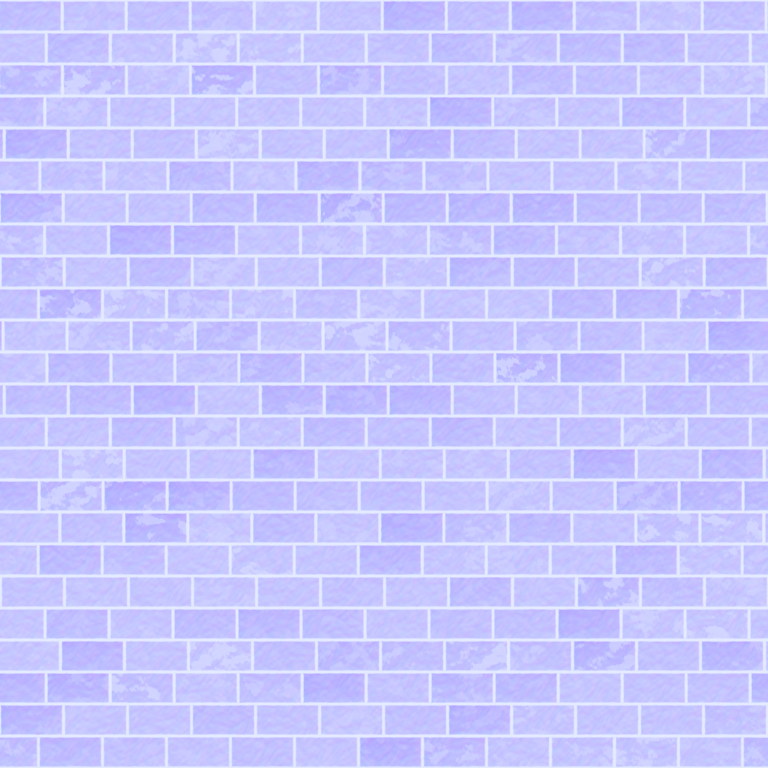
This texture map is drawn by a WebGL 2 fragment shader. Its source:

```glsl
#version 300 es
precision highp float;
// Pale periwinkle normal map of a running-bond brick wall with worn stone faces.

#define COLUMNS 12.0
#define ROWS 24.0
#define BOND_SHIFT 0.66
#define SHIFT_JITTER 0.15
#define JOINT_CORE 0.0006
#define JOINT_EDGE 0.0034
#define RIM_WIDTH 0.005
#define GRAIN_SCALE 62.0
#define GRAIN_RELIEF 0.075
#define WEAR_AMOUNT 0.75

uniform vec2 u_resolution;
out vec4 outColor;

const vec3 LIGHT_BRICK = vec3(0.783, 0.783, 1.0);
const vec3 DARK_BRICK = vec3(0.722, 0.705, 1.0);
const vec3 WORN_FACE = vec3(0.835, 0.855, 1.0);
const vec3 JOINT = vec3(0.895, 0.920, 1.0);

vec2 hash2(vec2 p) {
    vec3 q = fract(p.xyx * vec3(0.1031, 0.1030, 0.0973));
    q += dot(q, q.yzx + 33.33);
    return fract((q.xx + q.yz) * q.zy);
}

// Distance to the nearest scattered point
float cellular(vec2 p) {
    vec2 cell = floor(p);
    float nearest = 4.0;
    for (int y = -1; y <= 1; y++) {
        for (int x = -1; x <= 1; x++) {
            vec2 corner = cell + vec2(x, y);
            vec2 offset = corner + hash2(corner + 71.0) - p;
            nearest = min(nearest, dot(offset, offset));
        }
    }
    return sqrt(nearest);
}

// Slow drift made of layered sines, about -1 to 1
float drift(vec2 p) {
    float sum = 0.0;
    float weight = 0.5;
    for (int i = 0; i < 4; i++) {
        sum += weight * sin(p.x + 1.7 * sin(p.y)) * cos(p.y - 0.6 * p.x);
        p = mat2(1.5, 1.1, -1.1, 1.5) * p + 2.3;
        weight *= 0.6;
    }
    return sum;
}

// Stone height, stretched along a rising diagonal
float stoneHeight(vec2 p) {
    vec2 q = vec2(0.8 * p.x + 0.45 * p.y, 1.2 * p.y - 0.6 * p.x);
    q += 0.25 * vec2(sin(q.y * 1.9), sin(q.x * 1.6));
    return 0.6 * cellular(q) + 0.35 * cellular(q * 2.3 + 9.0);
}

void main() {
    vec2 uv = gl_FragCoord.xy / u_resolution;
    float pixel = 1.0 / min(u_resolution.x, u_resolution.y);

    // Brick layout with slightly uneven courses
    vec2 grid = vec2(COLUMNS, ROWS);
    vec2 wall = uv * grid;
    float row = floor(wall.y);
    float shift = BOND_SHIFT * (1.0 - mod(row, 2.0));
    shift += SHIFT_JITTER * (hash2(vec2(row, 5.0)).x - 0.5);
    wall.x -= shift;
    vec2 brick = vec2(mod(floor(wall.x), COLUMNS), row);
    vec2 local = fract(wall);
    vec2 tone = hash2(brick + 17.0);
    vec2 wear = hash2(brick + 143.0);

    // Distances to the four brick sides, in canvas units
    vec2 lowSide = local / grid;
    vec2 highSide = (1.0 - local) / grid;
    vec2 side = min(lowSide, highSide);
    float edge = min(side.x, side.y);

    // Brick tone, deeper toward the upper left
    float depth = tone.x * tone.x;
    float corner = 0.5 * (local.y - local.x);
    float shade = depth * (0.85 + 0.5 * corner) + 0.10 * drift(uv * 55.0);
    vec3 color = mix(LIGHT_BRICK, DARK_BRICK, clamp(shade + 0.12, 0.0, 1.1));

    // Surface slopes tint red across and green upward
    vec2 p = uv * GRAIN_SCALE;
    float height = stoneHeight(p);
    vec2 slope = vec2(stoneHeight(p + vec2(0.3, 0.0)),
                      stoneHeight(p + vec2(0.0, 0.3))) - height;
    color.rg += GRAIN_RELIEF * slope;

    // Rounded rims
    vec2 rim = exp(-highSide / RIM_WIDTH) - exp(-lowSide / RIM_WIDTH);
    color.rg += vec2(1.0, -1.0) * rim * (0.015 + 0.045 * depth);

    // Pale flaking patches
    float flake = drift(uv * 85.0 + 4.0) + 0.5 * (0.45 - height);
    float patches = smoothstep(0.05, 0.45, flake) * (0.15 + pow(wear.x, 4.0));
    color = mix(color, WORN_FACE, WEAR_AMOUNT * clamp(patches, 0.0, 1.0));

    // Soft joints with a slightly ragged edge
    float ragged = edge + 0.0005 * drift(uv * 240.0);
    float joint = 1.0 - smoothstep(JOINT_CORE, max(JOINT_EDGE, JOINT_CORE + pixel), ragged);
    color = mix(color, JOINT, joint);

    outColor = vec4(clamp(color, 0.0, 1.0), 1.0);
}
```
